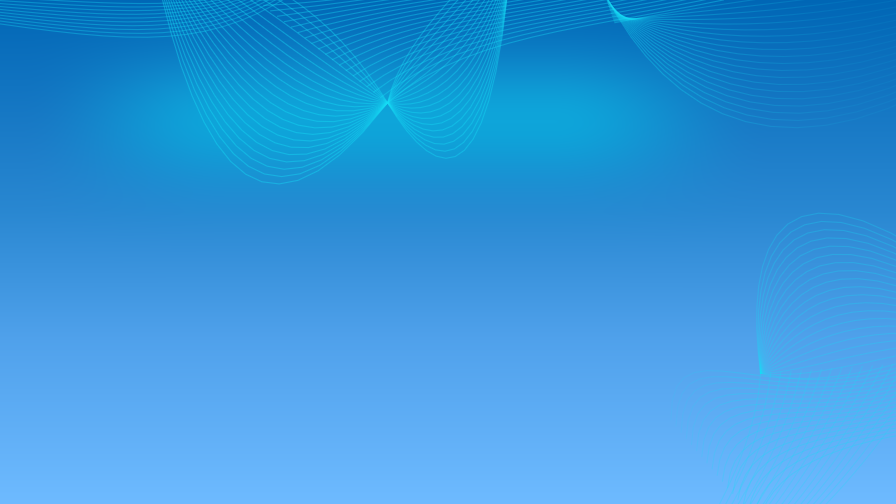
Write a WebGL 2 fragment shader that draws this background.

```glsl
#version 300 es
precision highp float;
// Blue gradient sky with a cyan glow and fans of fine woven curves.
uniform vec2 u_resolution;
out vec4 outColor;

const int SEGMENTS = 14;
const float HALF_WIDTH = 0.0011;
const vec3 LINE_COLOR = vec3(0.08, 0.86, 0.96);
const vec3 GLOW_COLOR = vec3(0.05, 0.66, 0.86);

// Cubic Bezier control points, in units of the canvas height.
struct Curve { vec2 a, b, c, d; };

Curve blend(Curve p, Curve q, float t) {
    return Curve(mix(p.a, q.a, t), mix(p.b, q.b, t), mix(p.c, q.c, t), mix(p.d, q.d, t));
}

vec2 pointOn(Curve k, float t) {
    float s = 1.0 - t;
    return s * s * s * k.a + 3.0 * s * t * (s * k.b + t * k.c) + t * t * t * k.d;
}

float segmentDistance(vec2 p, vec2 a, vec2 b) {
    vec2 pa = p - a, ba = b - a;
    return length(pa - ba * clamp(dot(pa, ba) / dot(ba, ba), 0.0, 1.0));
}

float curveDistance(vec2 p, Curve k) {
    float nearest = 10.0;
    vec2 previous = k.a;
    for (int i = 1; i <= SEGMENTS; i++) {
        vec2 next = pointOn(k, float(i) / float(SEGMENTS));
        nearest = min(nearest, segmentDistance(p, previous, next));
        previous = next;
    }
    return nearest;
}

bool outsideBounds(vec2 p, Curve k, Curve m, float margin) {
    vec2 low = min(min(min(k.a, k.b), min(k.c, k.d)), min(min(m.a, m.b), min(m.c, m.d)));
    vec2 high = max(max(max(k.a, k.b), max(k.c, k.d)), max(max(m.a, m.b), max(m.c, m.d)));
    return any(lessThan(p, low - margin)) || any(greaterThan(p, high + margin));
}

// Opacity of a fan of curves that morph from one outline to another.
float fan(vec2 p, Curve first, Curve last, int count, float alpha, float pixel) {
    if (outsideBounds(p, first, last, 2.0 * pixel)) return 0.0;
    float clear = 1.0;
    for (int i = 0; i < count; i++) {
        Curve k = blend(first, last, float(i) / float(count - 1));
        float cover = clamp((HALF_WIDTH - curveDistance(p, k)) / pixel + 0.5, 0.0, 1.0);
        clear *= 1.0 - alpha * cover;
    }
    return 1.0 - clear;
}

vec3 sky(float y) {
    vec3 color = mix(vec3(0.43, 0.73, 1.0), vec3(0.31, 0.63, 0.92), clamp(y / 0.33, 0.0, 1.0));
    color = mix(color, vec3(0.16, 0.53, 0.82), clamp((y - 0.33) / 0.25, 0.0, 1.0));
    return mix(color, vec3(0.0, 0.40, 0.71), clamp((y - 0.58) / 0.42, 0.0, 1.0));
}

// Wide band of light, soft at every side.
float glow(vec2 p) {
    float across = smoothstep(0.04, 0.46, p.x) * (1.0 - smoothstep(1.1, 1.53, p.x));
    float up = (p.y - 0.76) / 0.125;
    return 0.92 * across * exp(-up * up);
}

vec3 addLines(vec3 color, float opacity) {
    return mix(color, LINE_COLOR, opacity);
}

void main() {
    float pixel = 1.0 / u_resolution.y;
    vec2 p = gl_FragCoord.xy * pixel;
    p.x *= (16.0 / 9.0) * u_resolution.y / u_resolution.x;
    vec3 color = mix(sky(p.y), GLOW_COLOR, glow(p));

    // Two upper lobes meeting at one knot
    vec2 knot = vec2(0.769, 0.796);
    color = addLines(color, fan(p,
        Curve(vec2(0.32, 1.01), vec2(0.405, 0.653), vec2(0.532, 0.49), knot),
        Curve(vec2(0.37, 1.09), vec2(0.555, 1.046), vec2(0.671, 0.954), knot), 22, 0.42, pixel));
    color = addLines(color, fan(p,
        Curve(knot, vec2(0.856, 0.653), vec2(0.961, 0.583), vec2(1.007, 1.012)),
        Curve(knot, vec2(0.80, 0.93), vec2(0.93, 1.03), vec2(1.02, 1.14)), 20, 0.4, pixel));

    // Woven arcs along the top
    color = addLines(color, fan(p,
        Curve(knot, vec2(0.926, 0.93), vec2(1.157, 0.942), vec2(1.435, 1.0)),
        Curve(vec2(0.51, 1.0), vec2(0.65, 1.0), vec2(0.75, 1.02), vec2(0.85, 1.03)), 20, 0.38, pixel));
    color = addLines(color, fan(p,
        Curve(vec2(-0.01, 0.954), vec2(0.28, 0.912), vec2(0.417, 0.907), vec2(0.58, 1.012)),
        Curve(vec2(-0.01, 1.005), vec2(0.14, 1.0), vec2(0.35, 0.977), vec2(0.463, 1.012)), 10, 0.35, pixel));

    // Faint fan in the upper right
    float fade = mix(0.36, 0.07, smoothstep(1.2, 1.75, p.x));
    color = addLines(color, fan(p,
        Curve(vec2(1.2, 1.012), vec2(1.308, 0.803), vec2(1.505, 0.653), vec2(1.83, 0.815)),
        Curve(vec2(1.22, 0.955), vec2(1.39, 0.988), vec2(1.574, 1.012), vec2(1.83, 1.046)), 20, fade, pixel));

    // Three crossing fans in the lower right
    vec2 joint = vec2(1.509, 0.259);
    color = addLines(color, fan(p,
        Curve(joint, vec2(1.481, 0.468), vec2(1.516, 0.70), vec2(1.83, 0.502)),
        Curve(joint, vec2(1.597, 0.236), vec2(1.713, 0.255), vec2(1.83, 0.294)), 20, 0.28, pixel));
    float reveal = mix(0.1, 0.3, smoothstep(1.33, 1.5, p.x));
    color = addLines(color, fan(p,
        Curve(vec2(1.331, 0.167), vec2(1.331, 0.375), vec2(1.528, 0.167), vec2(1.83, 0.287)),
        Curve(vec2(1.505, -0.04), vec2(1.528, 0.074), vec2(1.667, 0.12), vec2(1.83, 0.144)), 18, reveal, pixel));
    color = addLines(color, fan(p,
        Curve(vec2(1.417, -0.02), vec2(1.481, 0.097), vec2(1.505, 0.19), joint),
        Curve(vec2(1.62, -0.02), vec2(1.713, 0.074), vec2(1.782, 0.167), vec2(1.852, 0.282)), 18, 0.25, pixel));

    outColor = vec4(color, 1.0);
}
```
